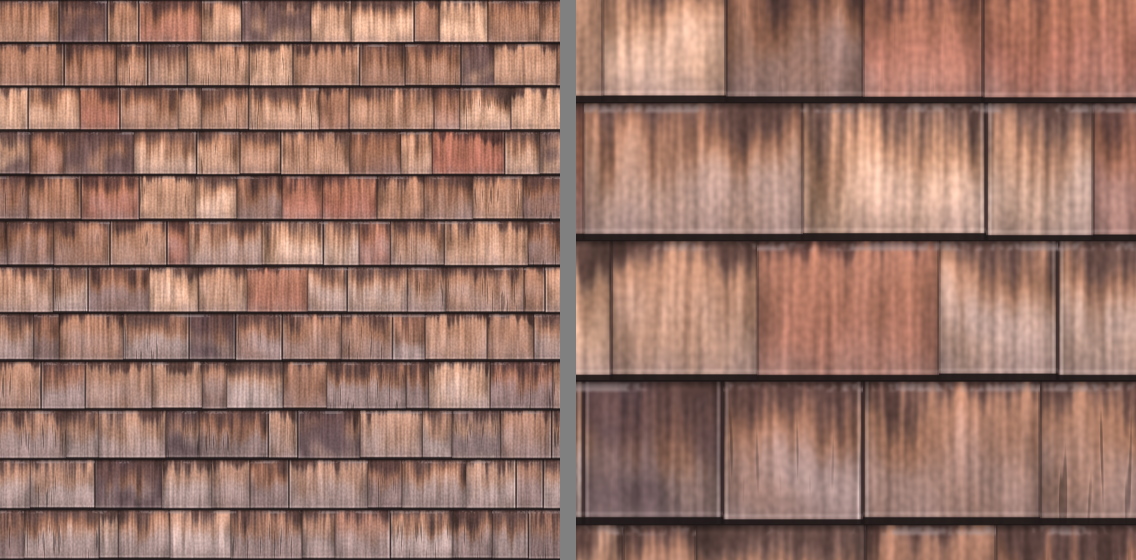
Left, the full canvas; right, a detail of the centre.
Give the GLSL for this texture, as a WebGL 1 fragment shader.

```glsl
precision highp float;
uniform vec2 u_resolution;

const float COURSES = 12.0;
const float PER_COURSE = 11.0;

float hash(vec2 p) {
  return fract(sin(dot(p, vec2(127.1, 311.7))) * 43758.55);
}

vec2 gradient(vec2 p) {
  float angle = 6.2832 * hash(p);
  return vec2(cos(angle), sin(angle));
}

// Gradient noise, roughly -0.7 to 0.7
float noise(vec2 p) {
  vec2 i = floor(p), f = fract(p);
  vec2 u = f * f * f * (f * (f * 6.0 - 15.0) + 10.0);
  vec2 e = vec2(1.0, 0.0);
  float low = mix(dot(gradient(i), f), dot(gradient(i + e), f - e), u.x);
  float high = mix(dot(gradient(i + e.yx), f - e.yx), dot(gradient(i + 1.0), f - 1.0), u.x);
  return mix(low, high, u.y);
}

// Jittered position of a seam, counted in shingles
float seamAt(float i, float course) {
  return i + 0.76 * (hash(vec2(mod(i, PER_COURSE), course + 3.0)) - 0.5);
}

void main() {
  vec2 uv = gl_FragCoord.xy / u_resolution;
  float px = 1.0 / min(u_resolution.x, u_resolution.y);
  float down = 1.0 - uv.y;

  // Courses are slightly shallower towards the top
  float v = COURSES * (down + 0.024 * sin(3.1416 * down));
  float course = floor(v);
  float f = fract(v);

  // Find the shingle and its two seams
  float x = PER_COURSE * fract(uv.x + hash(vec2(course, 71.0)));
  float cell = floor(x);
  if (x < seamAt(cell, course)) cell -= 1.0;
  else if (x >= seamAt(cell + 1.0, course)) cell += 1.0;
  float toLeft = (x - seamAt(cell, course)) / PER_COURSE;
  float toRight = (seamAt(cell + 1.0, course) - x) / PER_COURSE;
  vec2 id = vec2(mod(cell, PER_COURSE), course);
  float tone = hash(id + 17.0);
  float tint = hash(id + 41.0);
  float wear = hash(id + 59.0);

  // Grain and blotches run down each shingle
  vec2 q = vec2(toLeft, f / COURSES);
  vec2 seed = 50.0 * vec2(tone, tint);
  float fine = noise(q * vec2(230.0, 14.0) + seed);
  float broad = noise(q * vec2(75.0, 7.0) + seed.yx);
  float blotch = noise(q * vec2(22.0, 24.0) + seed + 9.0);
  float speckle = noise(q * vec2(260.0, 210.0) + seed);

  // Warm wood, turning grey in the lower courses
  vec3 wood = mix(vec3(0.90, 0.71, 0.60), vec3(0.65, 0.46, 0.38), tone);
  wood = mix(wood, vec3(0.72, 0.43, 0.37), 0.7 * smoothstep(0.82, 0.95, tint));
  vec3 silver = mix(vec3(0.72, 0.63, 0.62), vec3(0.54, 0.45, 0.45), tone);
  float age = smoothstep(0.25, 0.85, down + 0.35 * (wear - 0.5) + 0.25 * blotch);
  vec3 col = mix(wood, silver, age * (0.45 + 0.45 * smoothstep(0.15, 0.7, f)));

  // Rusty band below a dark, ragged stain
  float ragged = f + 0.3 * broad + 0.25 * blotch + 0.15 * fine;
  float rust = smoothstep(0.08, 0.25, ragged) * smoothstep(0.65, 0.3, ragged);
  col = mix(col, vec3(0.69, 0.45, 0.32), rust * (0.2 + 0.4 * wear));
  float stain = smoothstep(0.2 + 0.35 * wear, 0.0, ragged);
  col = mix(col, vec3(0.33, 0.23, 0.22), 0.8 * stain);

  // A few shingles are soaked dark; edges and feet are dirtier
  float soaked = smoothstep(0.14, 0.04, tint) * smoothstep(-0.5, 0.3, blotch + 0.3 * broad);
  col = mix(col, vec3(0.30, 0.23, 0.25), 0.75 * soaked);
  float side = min(toLeft, toRight);
  col *= 1.0 - 0.22 * smoothstep(0.014, 0.0, side + 0.012 * blotch);
  col = mix(col, vec3(0.49, 0.41, 0.41), 0.4 * smoothstep(0.72, 1.0, f + 0.2 * broad));

  // Streaks, pores and split fibres
  col *= 1.0 + 0.26 * fine + 0.24 * broad + 0.16 * blotch + 0.12 * speckle;
  float split = smoothstep(0.25, 0.45, fine) * smoothstep(0.6, 0.85, hash(id + 83.0));
  col *= 1.0 - 0.35 * split * smoothstep(0.1, 0.4, f);

  // Seams: dark gap of varying strength with a pale rim on some
  float seamId = mod(cell + step(toRight, toLeft), PER_COURSE);
  float strength = hash(vec2(seamId, course + 97.0));
  float rim = smoothstep(0.0012 + px, 0.0, abs(side - 0.0025));
  col += 0.16 * rim * smoothstep(0.5, 0.9, strength);
  float gap = smoothstep(0.0009 + px, 0.0009 - 0.5 * px, side);
  col = mix(col, vec3(0.20, 0.15, 0.15), gap * (0.3 + 0.6 * strength));

  // Dusty head, pale butt edge and the shadow line between courses
  float head = f / COURSES;
  float foot = (1.0 - f) / COURSES - 0.0015 * hash(id + 29.0);
  float dust = smoothstep(0.004, 0.001, abs(head - 0.004)) * smoothstep(-0.1, 0.4, blotch + 0.4 * speckle);
  col = mix(col, vec3(0.66, 0.59, 0.59), 0.55 * dust);
  col += 0.07 * smoothstep(0.0015 + px, 0.0, abs(foot - 0.0045));
  col *= 1.0 - 0.4 * smoothstep(0.006, 0.0, head);
  float shadow = smoothstep(0.0025 + px, 0.0025 - px, foot);
  shadow = max(shadow, smoothstep(0.0008 + px, 0.0008 - px, head));
  col = mix(col, vec3(0.11, 0.085, 0.085), 0.92 * shadow);

  gl_FragColor = vec4(clamp(col, 0.0, 1.0), 1.0);
}
```
